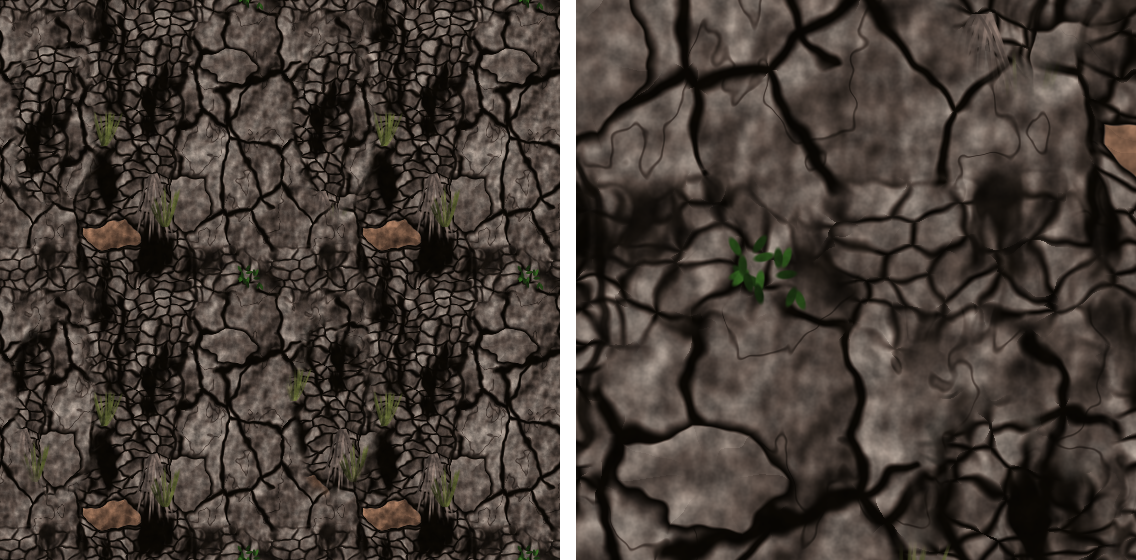
Left: the whole. Right: its middle third, enlarged.
This texture is drawn by a Shadertoy shader. Its source:

```glsl
// Weathered rock wall: tall slabs, crumbling columns, dark fissures and dry grass, two by two repeats.
const float TAU = 6.28318;
const vec3 SHADOW = vec3(.035, .025, .012), BROWN = vec3(.3, .253, .228), PALE = vec3(.55, .505, .47);
const vec3 OCHRE = vec3(.4, .27, .19), STRAW = vec3(.43, .37, .34), OLIVE = vec3(.3, .32, .16);

vec2 hash2(vec2 p) {
    vec3 q = fract(p.xyx * vec3(.1031, .103, .0973));
    q += dot(q, q.yzx + 33.33);
    return fract((q.xx + q.yz) * q.zy);
}
vec2 wrap(vec2 v) { return fract(v + .5) - .5; }
vec2 direction(float a) { return vec2(cos(a), sin(a)); }

// Gradient noise that wraps after a whole number of cells
float slope(vec2 cell, vec2 v, vec2 period, float seed) {
    return dot(direction(TAU * hash2(mod(cell, period) + seed).x), v);
}
float noise(vec2 p, vec2 period, float seed) {
    vec2 i = floor(p), f = p - i, u = f * f * (3. - 2. * f), e = vec2(1, 0);
    return mix(mix(slope(i, f, period, seed), slope(i + e, f - e, period, seed), u.x),
        mix(slope(i + e.yx, f - e.yx, period, seed), slope(i + 1., f - 1., period, seed), u.x), u.y);
}
float fbm(vec2 p, vec2 freq, float seed) {
    float sum = 0., amp = 1.;
    for (int i = 0; i < 4; i++, freq *= 2., amp *= .55) sum += amp * noise(p * freq, freq, seed);
    return sum;
}

// Wrapping cells: x = distance to the edge, yz = offset from the seed, w = random id
vec4 cells(vec2 p, vec2 period, float seed) {
    vec2 i = floor(p), first = vec2(9), second = vec2(9), id = vec2(0);
    for (int k = 0; k < 9; k++) {
        vec2 g = i + vec2(k % 3, k / 3) - 1., h = hash2(mod(g, period) + seed);
        vec2 r = g + .1 + .8 * h - p;
        if (dot(r, r) < dot(first, first)) { second = first; first = r; id = h; }
        else if (dot(r, r) < dot(second, second)) second = r;
    }
    float edge = dot(.5 * (first + second), normalize(second - first));
    return vec4(edge, -first, fract(id.x * 7.3 + id.y * 3.1));
}

// Light left by a tapering fissure
float fissure(vec2 p, vec2 start, vec2 span, float width) {
    vec2 v = wrap(p - start - .5 * span) + .5 * span;
    float t = clamp(dot(v, span) / dot(span, span), 0., 1.);
    return smoothstep(.2, 1.2, length(v - span * t) / (width * (1.2 - .7 * t)));
}

// Angular boulder with lit facets and a dark rim; returns its coverage
float addStone(inout float tone, vec2 v, vec2 radius, float seed, float grain) {
    float d = -1., light = 0.;
    for (int k = 0; k < 7; k++) {
        vec2 h = hash2(vec2(k, seed)), n = direction(TAU * (float(k) + .6 * h.x) / 7.);
        float e = dot(v / radius, n) * (.9 + .3 * h.y);
        if (e > d) { d = e; light = dot(n, vec2(-.5, .7)); }
    }
    float inside = 1. - smoothstep(.93, 1., d);
    float body = .68 + .2 * light * smoothstep(.2, .8, d) + grain;
    tone = mix(tone * smoothstep(.98, 1.25, d), body, inside);
    return inside;
}

// Fan of curved blades; a negative height hangs down
void addTuft(inout vec3 col, vec2 v, float spread, float height, vec3 tint) {
    for (int k = 0; k < 18; k++) {
        vec2 h = hash2(vec2(k, 100. * spread));
        float t = v.y / (height * (.5 + .5 * h.y));
        float x = abs(v.x - spread * ((h.x - .5) * pow(max(t, 0.), .7) + .15 * (h.y - .5)));
        float blade = 1. - smoothstep(.001, .002 + 2. / iResolution.y, x);
        blade *= step(0., t) * (1. - smoothstep(.8, 1., t));
        col = mix(col, tint * (.55 + .7 * h.y), .8 * blade);
    }
}
void addLeaves(inout vec3 col, vec2 v) {
    for (int k = 0; k < 16; k++) {
        vec2 h = hash2(vec2(k, 71)), n = direction(TAU * h.y);
        vec2 r = v - (hash2(vec2(k, 83)) - .5) * vec2(.09, .07);
        float d = length(vec2(dot(r, n) / .014, dot(r, vec2(-n.y, n.x)) / .006));
        col = mix(col, vec3(.16, .3, .1) * (.5 + .8 * h.x), 1. - smoothstep(.6, 1.1, d));
    }
}

vec3 wall(vec2 p) {
    vec2 w = p + .05 * vec2(fbm(p, vec2(5), 3.), fbm(p, vec2(5), 19.));
    float grain = fbm(p, vec2(20, 12), 7.), rough = .12 * noise(p * 8., vec2(8), 5.);
    float relief = fbm(p, vec2(9, 7), 31.) - fbm(p + vec2(-.01, .014), vec2(9, 7), 31.);
    // Rubble fills a leaning column and a band at its foot
    float border = .66 + .035 * cos(TAU * (p.y - .93)), x = fract(p.x);
    float column = smoothstep(.26, .34, x + rough) * (1. - smoothstep(-.02, .01, x - border + .3 * rough));
    float band = 1. - smoothstep(.04, .12, abs(wrap(p - .02).y) + rough);
    // Slabs and chips
    vec4 slab = cells((w + vec2(.03 * sin(TAU * p.y), 0)) * vec2(6, 4), vec2(6, 4), 11.);
    float gap = .07 + .07 * noise(p * 5., vec2(5), 41.);
    float slabTone = .66 + .28 * (slab.w - .5) + .25 * dot(slab.yz, direction(TAU * slab.w));
    slabTone = (slabTone + .2 * grain + .9 * relief) * smoothstep(.2 * gap, gap, slab.x);
    slabTone *= .5 + .5 * smoothstep(0., .035, abs(fbm(w, vec2(6, 4), 53.)));
    vec4 chip = cells(w * vec2(18, 27), vec2(18, 27), 23.);
    float chipTone = .72 + .5 * (chip.w - .5) + .35 * grain + .6 * relief;
    chipTone *= smoothstep(0., .2, chip.x) * smoothstep(-.4, .1, fbm(w, vec2(12, 5), 61.));
    float tone = mix(slabTone, chipTone, max(column, .85 * band));
    // Deep fissures
    tone *= fissure(w, vec2(.77, .66), vec2(.31, .12), .016) * fissure(w, vec2(.79, .67), vec2(.09, -.25), .018);
    tone *= fissure(w, vec2(.88, .42), vec2(.1, -.16), .014) * fissure(w, vec2(.43, .95), vec2(.01, -.45), .016);
    tone *= .15 + .85 * smoothstep(.002, .011, abs(wrap(w - border).x));
    // Boulders
    float bump = .2 * grain + .6 * relief;
    addStone(tone, wrap(w - vec2(.81, .76)), vec2(.085, .075), 2., bump);
    addStone(tone, wrap(w - vec2(.667, .28)), vec2(.055, .11), 6., bump);
    float rusty = addStone(tone, wrap(w - vec2(.39, .16)), vec2(.085, .05), 9., bump);
    float t = 2. * clamp(tone, 0., 1.);
    vec3 col = mix(mix(SHADOW, BROWN, min(t, 1.)), PALE, max(t - 1., 0.));
    col = mix(col, OCHRE * t * .8, .7 * rusty);
    // Plants
    addTuft(col, wrap(p - vec2(.55, .38)), .15, -.27, STRAW);
    addTuft(col, wrap(p - vec2(.59, .19)), .1, .15, OLIVE);
    addTuft(col, wrap(p - vec2(.37, .48)), .13, .13, OLIVE);
    addLeaves(col, wrap(p - vec2(.9, .01)));
    return col;
}

void mainImage(out vec4 fragColor, in vec2 fragCoord) {
    vec2 uv = fragCoord / iResolution.xy, p = 2. * uv, tile = floor(p);
    vec3 col = wall(p);
    // Each repeat has a soft patch borrowed from elsewhere on the wall
    float d = length((p - tile - vec2(.19, .55)) / vec2(.17, .36)) + .2 * fbm(uv, vec2(12), 47.);
    vec2 shift = vec2(.3, -.1) + vec2(.3, .35) * hash2(tile + 5.);
    if (d < .95) col = mix(wall(p + shift), col, smoothstep(.72, .95, d));
    col *= 1. + .45 * fbm(uv, vec2(64), 59.);
    fragColor = vec4(clamp(col, 0., 1.), 1);
}
```
